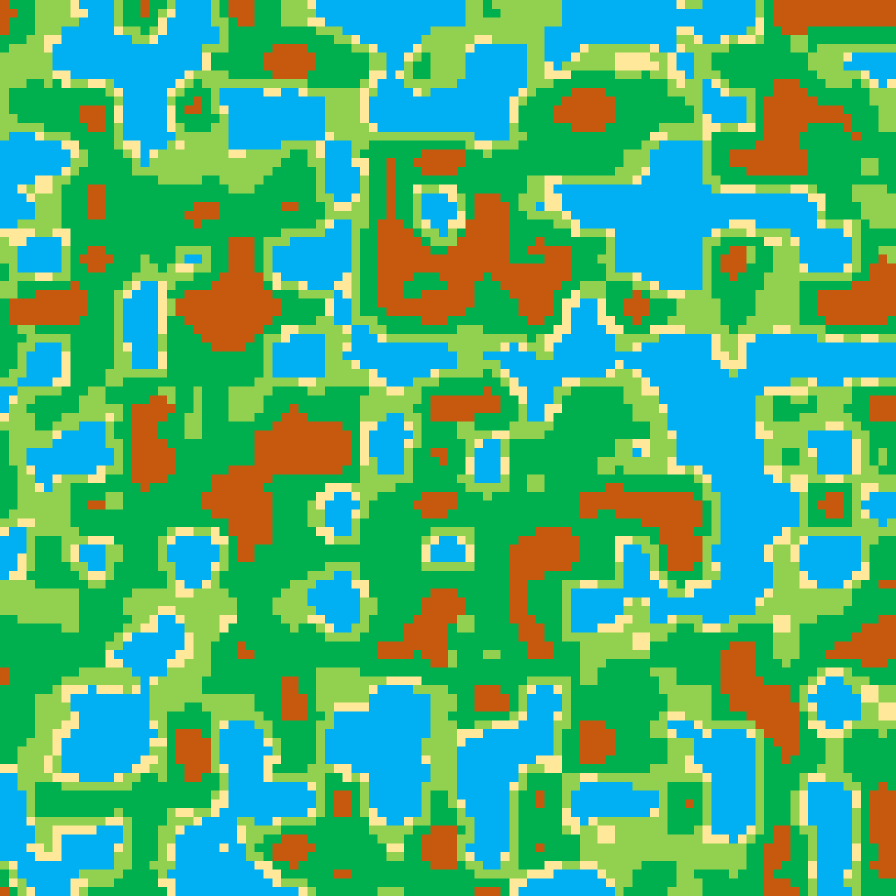
Give the GLSL for this texture, as a WebGL 1 fragment shader.

```glsl
precision highp float;
uniform vec2 u_resolution;

const vec3 WATER = vec3(0.0, 0.69, 0.95);
const vec3 SAND = vec3(1.0, 0.91, 0.6);
const vec3 MEADOW = vec3(0.57, 0.82, 0.31);
const vec3 FOREST = vec3(0.0, 0.69, 0.31);
const vec3 CLAY = vec3(0.78, 0.35, 0.06);
const float SEA_LEVEL = 0.36;

float hash(vec2 p) {
  vec3 q = fract(vec3(p.xyx) * 0.1031);
  q += dot(q, q.yzx + 33.33);
  return fract((q.x + q.y) * q.z);
}

float valueNoise(vec2 p) {
  vec2 i = floor(p);
  vec2 f = fract(p);
  f = f * f * (3.0 - 2.0 * f);
  float low = mix(hash(i), hash(i + vec2(1.0, 0.0)), f.x);
  float high = mix(hash(i + vec2(0.0, 1.0)), hash(i + 1.0), f.x);
  return mix(low, high, f.y);
}

float terrainHeight(vec2 cell) {
  return 0.8 * valueNoise(cell / 5.6 + 17.0) + 0.2 * valueNoise(cell / 2.8 + 83.0);
}

// Colour of one square map cell
vec3 landColor(vec2 cell) {
  float height = terrainHeight(cell);
  if (height < SEA_LEVEL) return WATER;

  // Count water on the sides and at the corners
  float sides = 0.0;
  float corners = 0.0;
  for (int y = -1; y <= 1; y++) {
    for (int x = -1; x <= 1; x++) {
      vec2 offset = vec2(float(x), float(y));
      float wet = 1.0 - step(SEA_LEVEL, terrainHeight(cell + offset));
      float diagonal = abs(offset.x * offset.y);
      sides += wet * (1.0 - diagonal);
      corners += wet * diagonal;
    }
  }

  // Shore: sand in notches and short runs, meadow elsewhere
  float patchRandom = hash(floor(cell / 2.0) + 211.0);
  if (sides + corners > 0.0) {
    bool notch = sides > 1.5 && hash(cell + 57.0) < 0.6;
    return notch || patchRandom < 0.26 ? SAND : MEADOW;
  }

  // Inland: sand strips in meadow, small clearings in forest
  if (height < 0.5) {
    float stripRandom = hash(floor(cell / vec2(5.0, 2.0)) + 131.0);
    return stripRandom < 0.03 || patchRandom < 0.025 ? SAND : MEADOW;
  }
  if (height < 0.725) return patchRandom < 0.015 ? MEADOW : FOREST;
  return CLAY;
}

void main() {
  // Four samples per pixel soften the cell edges
  vec3 color = vec3(0.0);
  for (int y = 0; y < 2; y++) {
    for (int x = 0; x < 2; x++) {
      vec2 jitter = vec2(float(x), float(y)) * 0.5 - 0.25;
      vec2 uv = (gl_FragCoord.xy + jitter) / u_resolution;
      color += landColor(floor(uv * 102.0) + 40.0);
    }
  }
  gl_FragColor = vec4(color * 0.25, 1.0);
}
```
